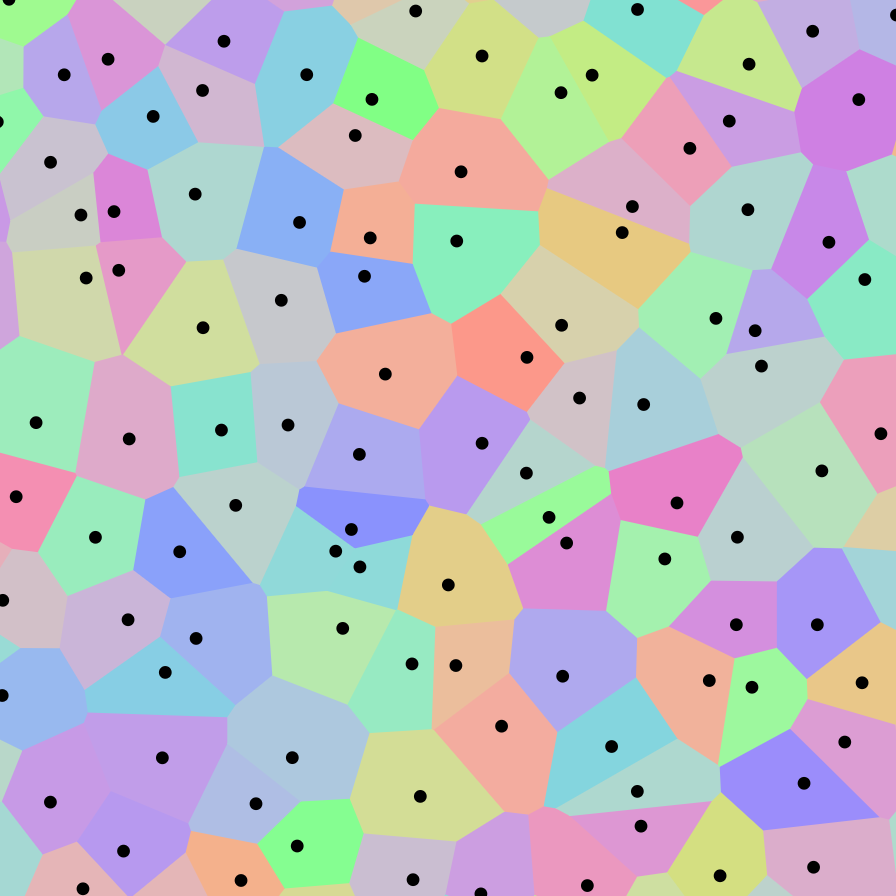
A WebGL 2 fragment shader for this pattern:

```glsl
#version 300 es
precision highp float;
// Voronoi mosaic of flat pastel cells, each with a black dot on its seed point.

#define GRID_CELLS 10.0   // seed points along the canvas height
#define JITTER 1.0        // 0 = regular grid, 1 = fully scattered
#define DOT_RADIUS 0.0071 // fraction of the canvas height
#define DOT_COLOR vec3(0.0)
#define TINT_BASE 0.5     // lowest value of a colour channel
#define TINT_RANGE 0.5    // span above that value
#define SEED 17

uniform vec2 u_resolution;
out vec4 fragColor;

// Integer hash (PCG style): three values in 0..1 per grid cell and stream.
vec3 hash3(ivec2 cell, int stream) {
    uvec3 v = uvec3(ivec3(cell, stream + SEED)) * 1664525u + 1013904223u;
    v.x += v.y * v.z;
    v.y += v.z * v.x;
    v.z += v.x * v.y;
    v ^= v >> 16u;
    v.x += v.y * v.z;
    v.y += v.z * v.x;
    v.z += v.x * v.y;
    return vec3(v >> 8u) / 16777216.0;
}

// Seed point of a cell, in grid units.
vec2 seedPoint(ivec2 cell) {
    return vec2(cell) + 0.5 + JITTER * (hash3(cell, 0).xy - 0.5);
}

// Pastel tint: a random direction in the positive octant of colour space.
vec3 cellTint(ivec2 cell) {
    return TINT_BASE + TINT_RANGE * normalize(hash3(cell, 1) + 1e-4);
}

void main() {
    vec2 p = gl_FragCoord.xy / u_resolution.y * GRID_CELLS;
    float pixel = GRID_CELLS / u_resolution.y;
    ivec2 home = ivec2(floor(p));

    // Find the nearest and second nearest seed points.
    float nearDist2 = 1e9, nextDist2 = 1e9;
    ivec2 nearCell = home, nextCell = home;
    for (int y = -2; y <= 2; y++) {
        for (int x = -2; x <= 2; x++) {
            ivec2 cell = home + ivec2(x, y);
            vec2 offset = seedPoint(cell) - p;
            float dist2 = dot(offset, offset);
            if (dist2 < nearDist2) {
                nextDist2 = nearDist2;
                nextCell = nearCell;
                nearDist2 = dist2;
                nearCell = cell;
            } else if (dist2 < nextDist2) {
                nextDist2 = dist2;
                nextCell = cell;
            }
        }
    }

    // Blend the two tints across one pixel at their shared border.
    float seedGap = max(distance(seedPoint(nearCell), seedPoint(nextCell)), 1e-4);
    float borderDist = (nextDist2 - nearDist2) / (2.0 * seedGap);
    float coverage = clamp(0.5 + borderDist / pixel, 0.0, 1.0);
    vec3 color = mix(cellTint(nextCell), cellTint(nearCell), coverage);

    // Dot on the seed point.
    float dotDist = sqrt(nearDist2) - DOT_RADIUS * GRID_CELLS;
    color = mix(color, DOT_COLOR, clamp(0.5 - dotDist / pixel, 0.0, 1.0));

    fragColor = vec4(color, 1.0);
}
```
